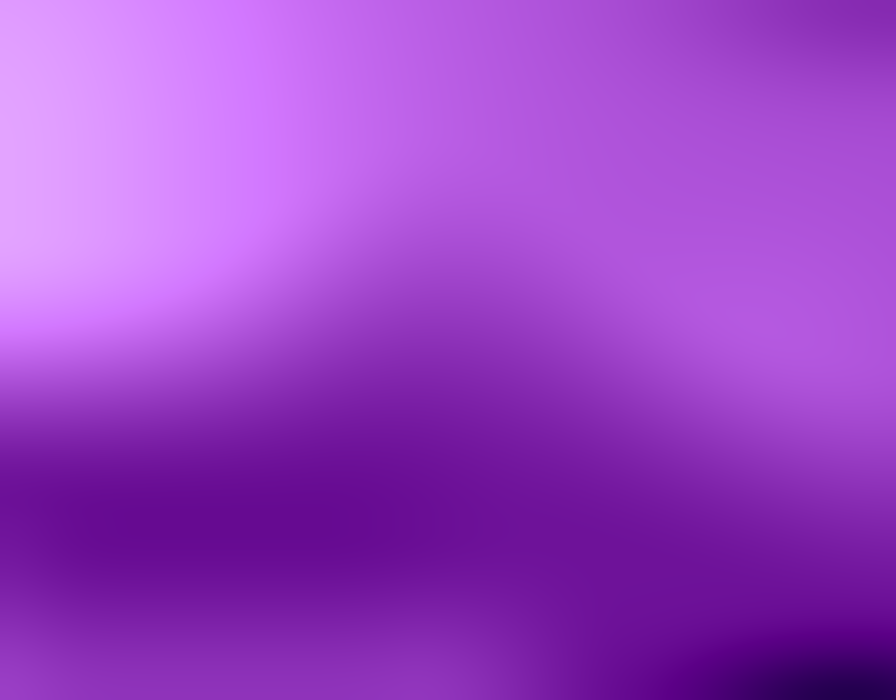
Reproduce this background procedurally as a WebGL 2 fragment shader.

```glsl
#version 300 es
precision highp float;

uniform vec2 u_resolution;
out vec4 outColor;

// Soft elliptical bump, 1 at its centre
float bump(vec2 p, vec2 centre, vec2 radius) {
    vec2 d = (p - centre) / radius;
    return exp(-dot(d, d));
}

float bump1(float x, float centre, float radius) {
    float d = (x - centre) / radius;
    return exp(-d * d);
}

// Bright sheet: glow from the left, faint light on the right, shaded top corner
float upperTone(vec2 p) {
    float leftGlow = exp(-pow(p.x / 0.37, 1.55));
    float rise = p.y - 0.78;
    float glowHeight = 0.34 - 0.8 * rise * rise * step(0.0, rise);
    float rightLight = 0.04 * bump(p, vec2(0.86, 0.52), vec2(0.18));
    float topShade = 0.14 * bump(p, vec2(1.0, 1.0), vec2(0.24, 0.12));
    return 0.30 + glowHeight * leftGlow + rightLight - topShade;
}

// Dark sheet: lifted along the lower left, sinking into the right corner
float lowerTone(vec2 p) {
    float base = mix(0.04, 0.07, smoothstep(0.35, 0.6, p.x));
    float bottomLift = 0.16 * (1.0 - smoothstep(0.0, 0.24, p.y))
                     * (1.0 - smoothstep(0.45, 0.7, p.x));
    float edgeLift = 0.045 * bump1(p.x, 0.0, 0.07)
                   * (1.0 - smoothstep(0.2, 0.36, p.y));
    float cornerDark = 0.3 * bump(p, vec2(0.95, 0.0), vec2(0.17, 0.08));
    return base + bottomLift + edgeLift - cornerDark;
}

// Blend weight between the sheets; the band widens mid-way and dips at right
float sheetBlend(vec2 p) {
    float bandLow = 0.265 - 0.165 * smoothstep(0.45, 1.05, p.x);
    float bandHigh = 0.67 - 0.18 * smoothstep(0.55, 1.0, p.x)
                   + 0.15 * bump1(p.x, 0.48, 0.17);
    return smoothstep(bandLow, bandHigh, p.y);
}

// Violet ramp whose red rises more slowly in the highlights
vec3 violet(float tone) {
    vec3 color = vec3(0.36, 0.0, 0.53) + tone;
    color.r = min(color.r, 0.64 + 0.39 * tone);
    return clamp(color, 0.0, 1.0);
}

void main() {
    vec2 uv = gl_FragCoord.xy / u_resolution;
    float tone = mix(lowerTone(uv), upperTone(uv), sheetBlend(uv));
    outColor = vec4(violet(tone), 1.0);
}
```
